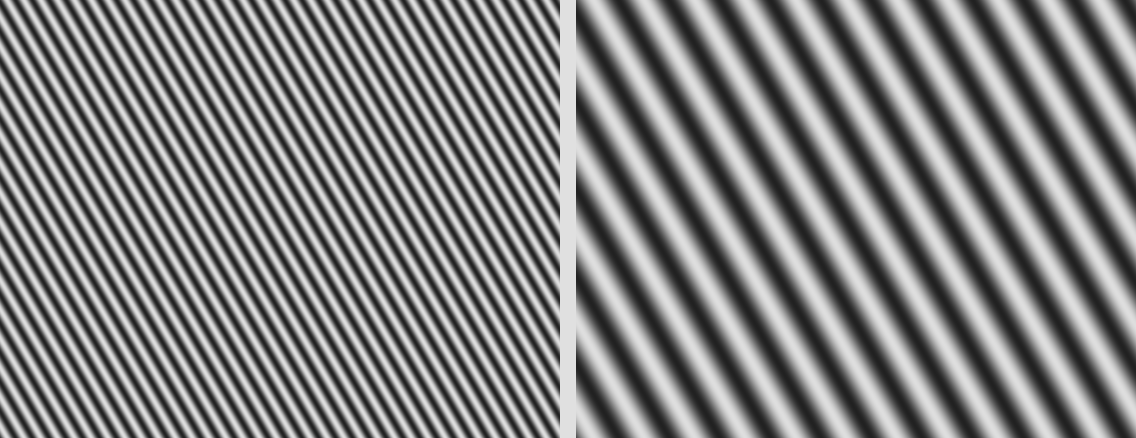
Left, the full canvas; right, a detail of the centre.
Reproduce this pattern procedurally as a Shadertoy shader.

```glsl
// Soft grey diagonal stripes: a sine grating leaning down to the right.

const float TAU = 6.2831853;

// Unit vector at an angle in degrees, counter-clockwise from the x axis.
vec2 direction(float degrees) {
    float angle = radians(degrees);
    return vec2(cos(angle), sin(angle));
}

// Smooth wave in -1..1 that peaks where the cycle count equals peakAt.
float grating(vec2 p, vec2 across, float cyclesPerUnit, float peakAt) {
    return cos(TAU * (dot(p, across) * cyclesPerUnit - peakAt));
}

void mainImage(out vec4 fragColor, in vec2 fragCoord) {
    // Canvas height is one unit.
    vec2 p = fragCoord / iResolution.y;

    // Stripe layout
    vec2 across = direction(30.0);
    float stripesPerUnit = 30.0;
    float peakAt = 0.42;

    // Grey tones
    float midGrey = 0.5;
    float contrast = 0.37;

    float wave = grating(p, across, stripesPerUnit, peakAt);
    fragColor = vec4(vec3(midGrey + contrast * wave), 1.0);
}
```
